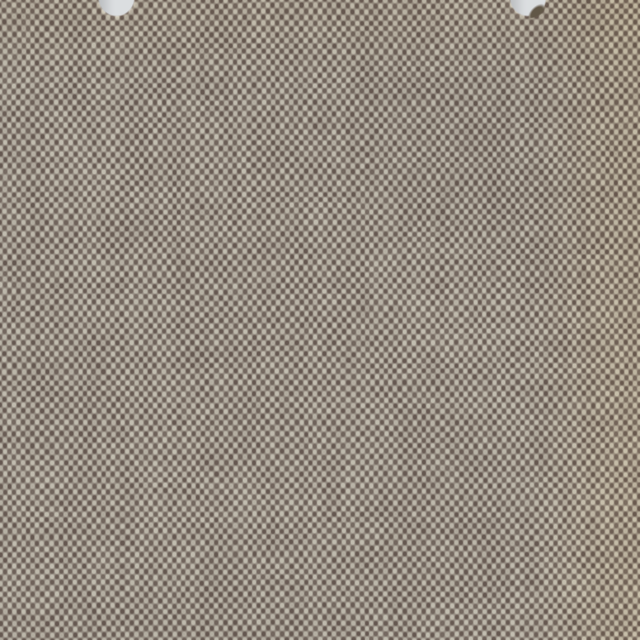
A Shadertoy shader for this texture:

```glsl
const float PI = 3.14159265;

float hash(vec2 p) {
    return fract(sin(dot(p, vec2(127.1, 311.7))) * 43758.5453);
}

float noise(vec2 p) {
    vec2 i = floor(p), f = fract(p);
    f = f * f * (3.0 - 2.0 * f);
    return mix(mix(hash(i), hash(i + vec2(1, 0)), f.x),
               mix(hash(i + vec2(0, 1)), hash(i + vec2(1, 1)), f.x), f.y);
}

// Plain weave: pale upright stitches alternate with brown cross threads
vec3 weave(vec2 uv) {
    vec2 p = uv * vec2(136.0, 112.0);
    p.x += 0.4 * (noise(uv * vec2(34.0, 12.0)) - 0.5);
    p.y += 0.4 * (noise(uv * vec2(12.0, 34.0) + 17.0) - 0.5);

    vec2 cell = floor(p + 0.5);
    float checker = cos(PI * p.x) * cos(PI * p.y);
    float body = abs(checker);
    float pale = smoothstep(-0.8, 0.75, checker);

    // Uneven yarn: single stitches, then whole columns and rows
    pale += 0.28 * (hash(cell) - 0.5) * body;
    pale += 0.1 * (noise(vec2(p.x * 0.5, uv.y * 9.0)) - 0.5);
    pale += 0.08 * (noise(vec2(uv.x * 12.0, p.y * 0.5) + 41.0) - 0.5);

    vec3 brown = vec3(0.415, 0.365, 0.335);
    vec3 cream = vec3(0.725, 0.705, 0.655);
    return mix(brown, cream, clamp(pale, -0.08, 1.08));
}

// Coverage of a disc with a soft rim
float disc(vec2 p, float radius, float soft) {
    return 1.0 - smoothstep(-soft, soft, length(p) - radius);
}

void mainImage(out vec4 fragColor, in vec2 fragCoord) {
    vec2 uv = fragCoord / iResolution.xy;
    vec3 color = weave(uv);

    // Broad lighting and a warm tint towards the right and upper edges
    color *= 0.99 + 0.03 * noise(uv * 4.0 + 5.0);
    float warm = smoothstep(0.8, 1.0, uv.x) + 0.4 * smoothstep(0.85, 1.0, uv.y);
    color *= mix(vec3(1.0), vec3(1.03, 1.01, 0.965), warm);

    // Two punched holes cut by the top edge
    for (int i = 0; i < 2; i++) {
        float side = float(i);
        vec2 q = uv - vec2(mix(0.182, 0.825, side), 1.003);
        vec3 backing = vec3(0.86, 0.87, 0.88) - 0.12 * smoothstep(0.0, 0.03, -q.x);

        // Frayed scrap lying inside the right hole
        vec2 s = q - vec2(0.014, -0.023);
        s = vec2(s.x + s.y, s.y - s.x) * 0.707;
        float scrap = side * disc(s * vec2(0.7, 1.2), 0.010, 0.003);

        color = mix(color, color * 1.1, disc(q, 0.031, 0.003));
        color = mix(color, backing, disc(q, 0.028, 0.002));
        color = mix(color, vec3(0.38, 0.34, 0.28), scrap * disc(q, 0.032, 0.002));
    }

    fragColor = vec4(color, 1.0);
}
```
